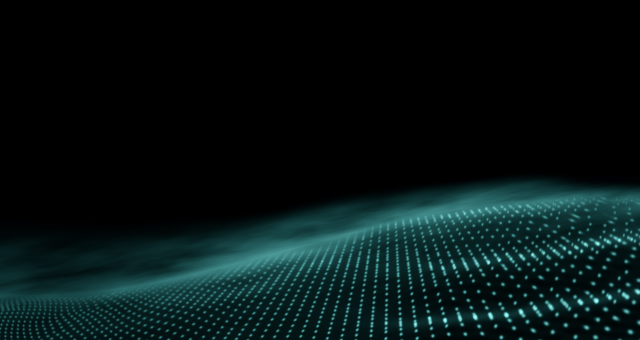
A WebGL 1 fragment shader for this background:

```glsl
precision highp float;
uniform vec2 u_resolution;

#define ROWS 38
#define COLUMN_STEP 0.0225
#define COLUMN_SHIFT 0.467
#define VANISH_X 0.61
#define CONVERGENCE 1.5
#define DOT_RADIUS 0.0033
#define DOT_LIGHT 1.25
#define ROW_GLOW 0.045
#define FOLD_PERIOD 0.16
#define FOLD_DEPTH 0.021
#define BUMP_HEIGHT 0.018
#define HAZE_LIGHT 0.56

const vec3 BACKDROP = vec3(0.0, 0.0, 0.004);

vec2 hashGradient(vec2 cell) {
  vec2 k = vec2(dot(cell, vec2(127.1, 311.7)), dot(cell, vec2(269.5, 183.3)));
  return 2.0 * fract(sin(k) * 43758.5) - 1.0;
}

float gradientNoise(vec2 p) {
  vec2 i = floor(p), f = fract(p);
  vec2 w = f * f * f * (f * (f * 6.0 - 15.0) + 10.0);
  vec2 e = vec2(1.0, 0.0);
  float low = mix(dot(hashGradient(i), f),
                  dot(hashGradient(i + e.xy), f - e.xy), w.x);
  float high = mix(dot(hashGradient(i + e.yx), f - e.yx),
                   dot(hashGradient(i + 1.0), f - 1.0), w.x);
  return mix(low, high, w.y);
}

float fbm(vec2 p) {
  float sum = 0.0, gain = 0.6;
  for (int i = 0; i < 4; i++) {
    sum += gain * gradientNoise(p);
    p = p * 2.03 + 7.3;
    gain *= 0.5;
  }
  return sum;
}

// Height of the sharp ridge where the dotted slope ends
float crestHeight(float x) {
  return 0.13 + 0.28 * smoothstep(0.05, 0.87, x);
}

// Height of one grid row, folded into bunches on the right
float rowHeight(float x, float t) {
  float start = -0.05 - 0.3 * (1.0 - smoothstep(0.0, 0.7, x));
  float y = mix(start, crestHeight(x), 1.0 - pow(1.0 - t, 1.5));
  float right = smoothstep(0.45, 0.75, x);
  float band = 0.215 + 0.28 * max(x - 0.7, 0.0);
  y -= FOLD_DEPTH * right * sin((y - band) * 6.2832 / FOLD_PERIOD);
  y += BUMP_HEIGHT * gradientNoise(vec2(x * 9.0, t * 6.0));
  return y + 0.011 * (0.25 + right) * gradientNoise(vec2(x * 38.0, t * 25.0));
}

// Glowing dots on a grid in perspective, with a faint glow along each row
float dotField(vec2 uv, float aspect) {
  float light = 0.0;
  for (int i = 0; i < ROWS; i++) {
    float t = float(i) / float(ROWS);
    float y = rowHeight(uv.x, t);
    float scale = 1.0 - CONVERGENCE * y;
    float ground = VANISH_X + (uv.x - VANISH_X) / scale;
    float column = log(max(ground + COLUMN_SHIFT, 0.05)) / COLUMN_STEP;
    float nearest = exp(floor(column + 0.5) * COLUMN_STEP) - COLUMN_SHIFT;
    float dotX = VANISH_X + (nearest - VANISH_X) * scale;
    vec2 d = vec2((uv.x - dotX) * aspect, uv.y - y);
    float closeness = smoothstep(0.4, 1.1, uv.x) * (1.0 - t);
    float radius = DOT_RADIUS * (1.0 + 0.9 * closeness);
    float fade = (1.0 - 0.7 * t) * (1.0 - smoothstep(0.72, 1.0, t));
    light += fade * DOT_LIGHT * exp(-dot(d, d) / (radius * radius));
    light += ROW_GLOW * (1.0 - 0.4 * t) * exp(-d.y * d.y / 0.0002);
  }
  return light * mix(0.7, 1.1, smoothstep(0.1, 0.65, uv.x));
}

// Soft mist behind the ridge, and the glow along it
float mist(vec2 uv) {
  float crest = crestHeight(uv.x);
  float top = 0.32 + 0.155 * smoothstep(0.2, 0.83, uv.x);
  top += 0.018 * gradientNoise(vec2(uv.x * 8.0, 2.5));
  top -= 0.02 * smoothstep(0.85, 1.0, uv.x);
  float rise = uv.y - crest;
  float h = rise / max(top - crest, 0.02);
  float wisps = fbm(vec2(uv.x * 6.0, (uv.y - 0.35 * uv.x) * 17.0));
  float veil = mix(0.42, 1.0, smoothstep(0.1, 0.5, uv.x));
  veil *= 1.0 - 0.2 * smoothstep(0.7, 0.95, uv.x);
  veil *= 1.0 - smoothstep(0.15, 1.25, h);
  veil *= max(0.75 + 1.3 * wisps, 0.1) * exp(min(rise, 0.0) / 0.06);
  float along = smoothstep(0.12, 0.28, uv.x) * (1.0 - smoothstep(0.5, 0.75, uv.x));
  float ridge = (0.3 + 0.7 * along) * exp(-abs(rise) / 0.02);
  return HAZE_LIGHT * (veil + 0.5 * ridge);
}

void main() {
  vec2 uv = gl_FragCoord.xy / u_resolution;
  float light = mist(uv) + dotField(uv, u_resolution.x / u_resolution.y);

  // Teal that pales as it brightens
  float v = 1.0 - exp(-light);
  vec3 teal = vec3(0.64 * pow(v, 1.5), v, 0.99 * v);
  gl_FragColor = vec4(BACKDROP + teal, 1.0);
}
```
